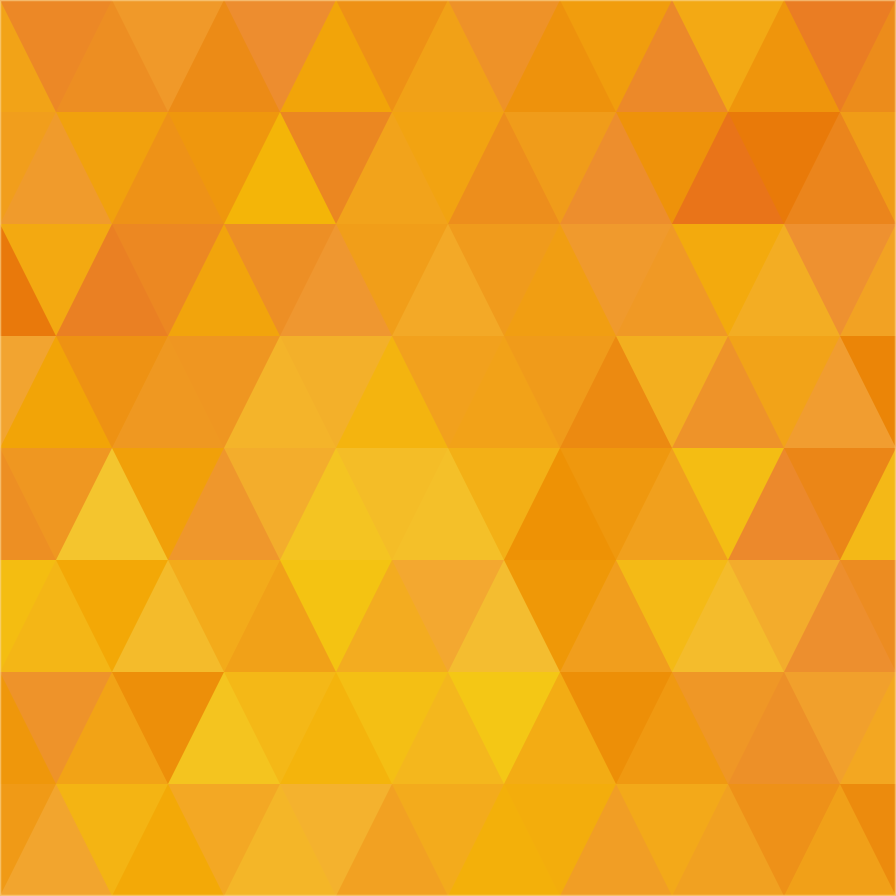
Write a Shadertoy shader that draws this background.

```glsl
// Three independent random values per triangle
vec3 hash3(vec2 id) {
    vec3 q = fract(vec3(id.xyx) * vec3(0.1031, 0.1030, 0.0973) + 0.37);
    q += dot(q, q.yxz + 33.33);
    return fract((q.xxy + q.yzz) * q.zyx);
}

// Warm tone: yellow pools low and left of centre, orange elsewhere
vec3 triangleColor(vec2 id, vec2 center) {
    vec3 rnd = hash3(id + 17.0);
    vec2 away = center - vec2(0.38, 0.2);
    float green = 0.57 + 0.13 * exp(-4.0 * dot(away, away));
    green += 0.14 * (rnd.x + rnd.y - 1.0);
    float red = mix(0.915, 0.955, smoothstep(0.46, 0.7, green));
    float blue = 0.02 + 0.17 * rnd.z;
    return vec3(red, green, blue);
}

// Eight rows of eight triangle pairs, odd rows shifted by half a base
vec3 triangleGrid(vec2 uv) {
    vec2 p = uv * 8.0;
    float row = floor(p.y);
    float shift = 0.5 * mod(row, 2.0);
    float slant = 0.5 * fract(p.y);
    float x = p.x - shift;

    // The two slanted edge families number up and down triangles in turn
    float column = floor(x - slant) + floor(x + slant);
    vec2 center = vec2(0.5 * (column + 1.0) + shift, row + 0.5) / 8.0;
    return triangleColor(vec2(column, row), center);
}

void mainImage(out vec4 fragColor, in vec2 fragCoord) {
    // Average a 4x4 sample grid to smooth the edges
    vec3 color = vec3(0.0);
    for (int i = 0; i < 16; i++) {
        vec2 offset = (vec2(i % 4, i / 4) + 0.5) / 4.0 - 0.5;
        vec2 uv = (fragCoord + offset) / iResolution.xy;
        vec3 tone = triangleGrid(uv);

        // Hairline pale rim around the canvas
        vec2 rim = min(uv, 1.0 - uv);
        float pale = step(min(rim.x, rim.y), 0.0013);
        color += mix(tone, vec3(0.98, 0.85, 0.6), 0.6 * pale);
    }
    fragColor = vec4(color / 16.0, 1.0);
}
```
